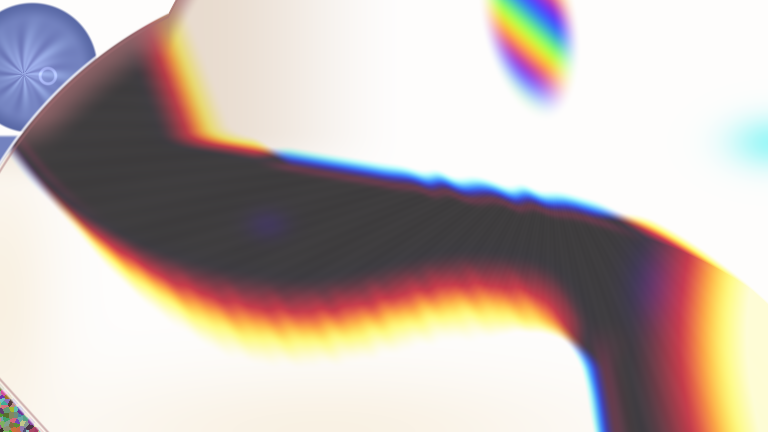
Give the GLSL for this background, as a Shadertoy shader.

```glsl
// A glassy bubble crossed by a dark refracted band with prismatic fringes.
// Curves and half-planes bound the band; each colour channel fades in at its
// own offset, so the edges disperse into warm or cool spectra.

const float TAU = 6.2831853;
const vec3 PAPER = vec3(0.995, 0.992, 0.99);
const vec3 CREAM = vec3(0.97, 0.93, 0.86);
const vec3 BLUSH = vec3(0.91, 0.86, 0.81);
const vec3 SMOKE = vec3(0.245, 0.238, 0.243);
const vec3 MAUVE = vec3(0.64, 0.43, 0.45);
const vec3 VIOLET = vec3(0.28, 0.20, 0.52);
const vec3 CYAN = vec3(0.62, 0.97, 0.97);
const vec3 DISC_BLUE = vec3(0.45, 0.51, 0.75);
const vec3 WARM_START = vec3(0.0, 0.32, 0.52);
const vec3 WARM_SPREAD = vec3(0.6, 0.42, 0.48);
const vec3 COOL_START = vec3(0.36, 0.2, 0.0);
const vec3 COOL_SPREAD = vec3(0.5, 0.5, 0.45);
const vec2 BUBBLE_CENTER = vec2(0.815, 0.106);
const float BUBBLE_RADIUS = 0.963;
const vec2 DISC_CENTER = vec2(0.075, 0.843);
const float DISC_RADIUS = 0.15;

float smin(float a, float b, float k) {
    float h = max(k - abs(a - b), 0.0) / k;
    return min(a, b) - h * h * k * 0.25;
}

float glow(vec2 p, vec2 center, vec2 radius) {
    vec2 q = (p - center) / radius;
    return exp(-dot(q, q));
}

vec3 hash3(vec2 p) {
    return fract(sin(vec3(dot(p, vec2(127.1, 311.7)), dot(p, vec2(269.5, 183.3)),
                          dot(p, vec2(419.2, 371.9)))) * 4375.85);
}

// Colour of the nearest cell point
vec3 cells(vec2 p) {
    vec2 base = floor(p);
    float nearest = 9.0;
    vec3 tint = vec3(0.0);
    for (int k = 0; k < 9; k++) {
        vec2 id = base + vec2(k % 3, k / 3) - 1.0;
        vec3 h = hash3(id);
        float d = distance(p, id + h.xy);
        if (d < nearest) { nearest = d; tint = h; }
    }
    return tint;
}

// Light through a prism edge: t = 0 dark, t = 1 clear
vec3 fringe(float t, float cool) {
    vec3 start = mix(WARM_START, COOL_START, cool);
    vec3 spread = mix(WARM_SPREAD, COOL_SPREAD, cool);
    vec3 light = smoothstep(start, start + spread, vec3(t));
    float warmth = exp(-12.0 * (t - 0.35) * (t - 0.35));
    float plum = exp(-30.0 * t * t);
    light.gb += (1.0 - cool) * warmth * vec2(-0.06, 0.07);
    return light + cool * plum * vec3(0.2, 0.0, 0.08);
}

float lowerEdge(float x) {
    return 0.33 + 0.37 * exp((0.03 - x) / 0.24) + 0.085 * smoothstep(0.65, 1.1, x)
         - 0.42 * exp((x - 1.425) / 0.06);
}

// Light reaching the band from below, above and the right
vec3 bandLight(vec2 p) {
    float slope = (lowerEdge(p.x + 0.002) - lowerEdge(p.x - 0.002)) / 0.004;
    float below = (lowerEdge(p.x) - p.y) / sqrt(1.0 + slope * slope);
    float coolLow = smoothstep(0.27, 0.14, p.y) * smoothstep(1.1, 1.3, p.x);
    float lowWidth = mix(0.06 + 0.16 * smoothstep(0.1, 0.6, p.x), 0.1, coolLow);
    float streaks = sin(p.x * 75.0 + p.y * 55.0) + 0.6 * sin(p.x * 131.0 + p.y * 60.0);
    float tLow = 0.04 + below / lowWidth + 0.012 * streaks * smoothstep(0.0, 0.05, below);
    coolLow = max(coolLow, 0.6 * smoothstep(0.28, 0.06, p.x));

    float bend = max(p.x - 1.3, 0.0);
    float ridge = p.y - (0.668 - 0.168 * (p.x - 0.694) - 0.8 * bend * bend);
    float teeth = 0.5 + 0.5 * sin(TAU * (p.x * 11.0 + p.y * 6.0) + 0.6 * sin(p.x * 31.0));
    ridge += 0.009 * (teeth - 0.5) * smoothstep(0.85, 1.05, p.x) * smoothstep(1.4, 1.2, p.x);
    float flank = dot(p - vec2(0.428, 1.0), vec2(0.935, 0.354));
    float tTop = smin(1.0 + ridge / 0.06, 1.0 + flank / 0.17, 0.35);
    float coolTop = smoothstep(0.58, 0.68, p.x) * smoothstep(1.52, 1.36, p.x);

    float tRight = (p.x - 1.475 + 0.03 * sin(p.y * 7.0)) / 0.33;
    vec3 light = max(fringe(tLow, coolLow), fringe(tTop, coolTop));
    return clamp(max(light, fringe(min(tRight, 0.86), 0.0)), 0.0, 1.0);
}

vec3 bubbleInside(vec2 p, float rim) {
    // Clear glass, cream toward the edges
    vec3 clear = mix(PAPER, BLUSH, smoothstep(0.95, 0.45, p.x) * smoothstep(0.55, 0.7, p.y));
    clear = mix(clear, CREAM, 0.8 * glow(p, vec2(0.0, 0.3), vec2(0.13, 0.35)));
    clear = mix(clear, CREAM, 0.75 * glow(p, vec2(0.75, 0.0), vec2(0.6, 0.14)));
    clear = mix(clear, CYAN, glow(p, vec2(1.79, 0.67), vec2(0.1, 0.06)));

    // Smoky band with fine radiating grain
    float angle = atan(p.y - 0.65, p.x - 1.27);
    float grain = sin(angle * 90.0 + 9.0 * p.x) * sin(angle * 47.0 - 14.0 * p.y);
    vec3 smoke = SMOKE + 0.007 * grain;
    smoke = mix(smoke, VIOLET, 0.4 * glow(p, vec2(0.62, 0.48), vec2(0.05, 0.035)));
    smoke = mix(smoke, VIOLET, 0.5 * glow(p, vec2(1.51, 0.34), vec2(0.06, 0.09)));
    vec3 color = mix(smoke, clear, bandLight(p));

    // Spectral drop, its hue cycling downward
    vec2 q = p - vec2(1.225, 0.96);
    float phase = (1.0 - p.y - 0.9 * q.x) / 0.2;
    vec3 spectrum = 0.56 + 0.42 * cos(TAU * (phase - vec3(0.6, 0.37, 0.0)));
    float drop = length((q - vec2(-0.15 * q.y, 0.0)) / vec2(0.105, 0.22));
    color = mix(color, spectrum, 0.9 * smoothstep(1.1, 0.5, drop));

    // Tinted glass near the upper rim
    float tint = smoothstep(0.1, 0.0, rim) * smoothstep(0.62, 0.74, p.y);
    return mix(color, MAUVE, 0.75 * tint);
}

vec3 outside(vec2 p, float aa) {
    vec2 q = p - DISC_CENTER;
    float r = length(q);
    float a = atan(q.y + 0.015, q.x + 0.02);
    float rays = sin(a * 9.0 + 2.0) + 0.6 * sin(a * 17.0 + r * 30.0);
    vec3 disc = DISC_BLUE + vec3(0.05, 0.06, 0.05) * rays * smoothstep(0.14, 0.04, r);
    disc += 0.13 * glow(q, vec2(0.0), vec2(0.06)) - 0.1 * smoothstep(0.11, 0.15, r);
    float ring = abs(distance(p, vec2(0.111, 0.824)) - 0.018);
    disc += 0.16 * smoothstep(0.002 + aa, 0.001, ring);
    vec3 color = mix(PAPER, disc, smoothstep(aa, -aa, r - DISC_RADIUS));
    color = mix(color, DISC_BLUE, smoothstep(0.69, 0.68, p.y));
    vec3 confetti = mix(vec3(0.6, 0.5, 0.4), cells(p * 90.0), 0.6);
    return mix(color, confetti, smoothstep(0.2, 0.1, p.y));
}

void mainImage(out vec4 fragColor, in vec2 fragCoord) {
    vec2 p = fragCoord / iResolution.y;
    float aa = 1.5 / iResolution.y;
    // The dome opens upward to the right of its shoulder
    float dome = BUBBLE_RADIUS - distance(p, BUBBLE_CENTER) + 1.3 * max(p.x - 0.39, 0.0);
    float corner = dot(p - vec2(0.0, 0.11), vec2(0.74, 0.67));
    float rim = smin(dome, corner, 0.05);

    vec3 color = mix(outside(p, aa), bubbleInside(p, rim), smoothstep(-aa, aa, rim));
    // Thin pale outline with a mauve inner line
    color = mix(color, MAUVE, 0.5 * smoothstep(0.005, 0.0, abs(rim - 0.008)));
    color = mix(color, PAPER, 0.8 * smoothstep(0.006, 0.0, abs(rim + 0.002)));
    fragColor = vec4(clamp(color, 0.0, 1.0), 1.0);
}
```
